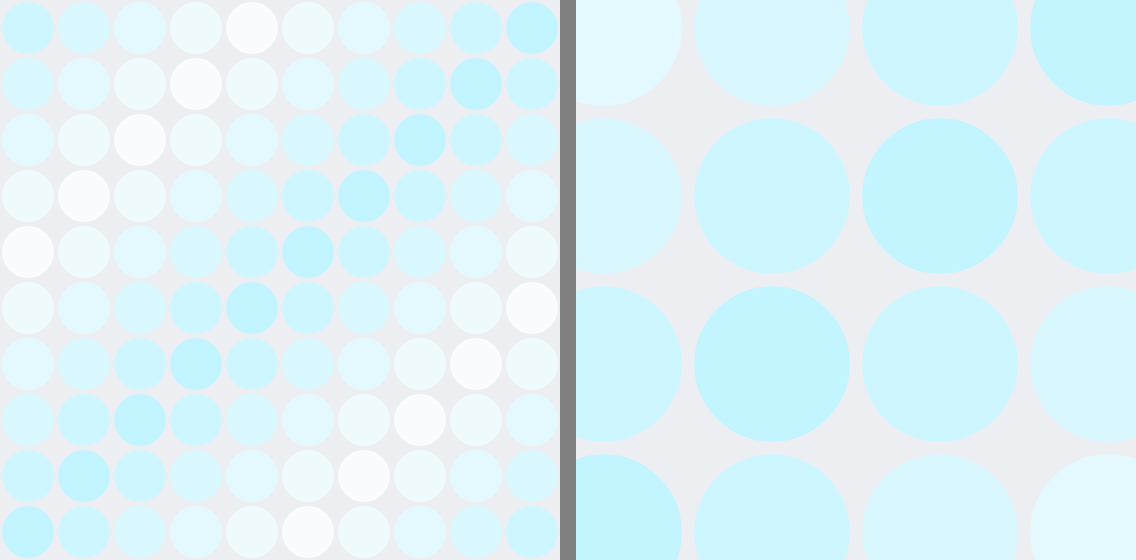
Left, the full canvas; right, a detail of the centre.
This pattern is drawn by a WebGL 1 fragment shader. Its source:

```glsl
precision highp float;
// Ten by ten grid of pale discs, shaded from cyan to white in diagonal bands.

uniform vec2 u_resolution;

const float CELLS = 10.0;
const float DISC_RADIUS = 0.463; // in cell widths

const vec3 GROUND = vec3(0.929, 0.935, 0.950);
const vec3 CYAN = vec3(0.760, 0.961, 1.000);
const vec3 WHITE = vec3(0.980, 0.984, 0.992);

// Coverage of a disc centred at the origin, with a soft edge.
float discMask(vec2 p, float radius, float softness) {
  return 1.0 - smoothstep(-softness, softness, length(p) - radius);
}

// Wrapped distance of a cell from the main diagonal: 0 on it, 1 farthest away.
float diagonalDistance(vec2 cell, float count) {
  float steps = mod(cell.x - cell.y + count + 0.5, count) - 0.5;
  return min(steps, count - steps) / (0.5 * count);
}

void main() {
  vec2 grid = gl_FragCoord.xy / u_resolution * CELLS;
  vec2 cell = floor(grid);
  vec2 local = fract(grid) - 0.5;
  float pixel = CELLS / min(u_resolution.x, u_resolution.y);

  vec3 discColor = mix(CYAN, WHITE, diagonalDistance(cell, CELLS));
  float mask = discMask(local, DISC_RADIUS, 0.8 * pixel);
  gl_FragColor = vec4(mix(GROUND, discColor, mask), 1.0);
}
```
